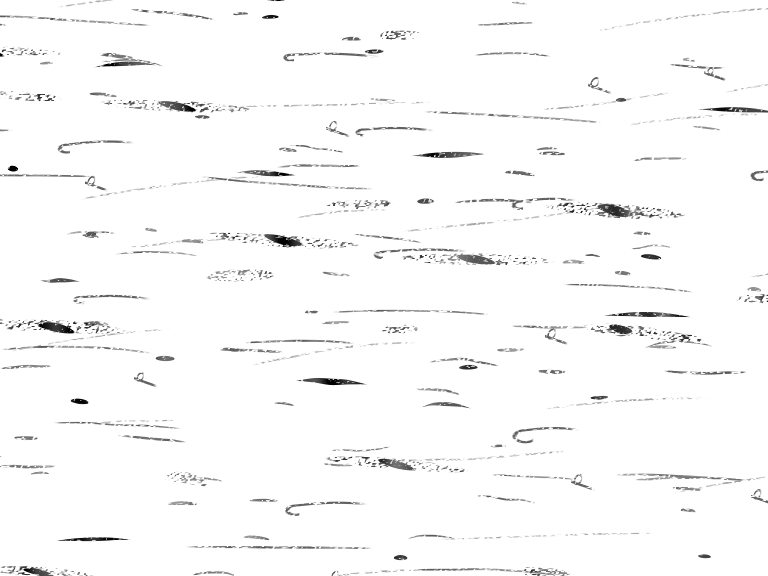
Write a Shadertoy shader that draws this texture.

```glsl
// Scattered dry charcoal strokes, hooks, curls and smudges on white paper.

const float INK_BLACK = 0.98;
const float INK_DARK = 0.8;
const float INK_GREY = 0.62;
const float INK_FAINT = 0.36;

vec4 hash4(float n) {
    vec4 v = fract(n * vec4(0.1031, 0.1030, 0.0973, 0.1099));
    v += dot(v, v.wzxy + 33.33);
    return fract((v.xxyz + v.yzzw) * v.zywx);
}

float hash(vec2 p) {
    vec3 v = fract(p.xyx * 0.1031);
    v += dot(v, v.yzx + 33.33);
    return fract((v.x + v.y) * v.z);
}

float noise(vec2 p) {
    vec2 cell = floor(p), f = fract(p);
    f = f * f * (3.0 - 2.0 * f);
    vec2 e = vec2(0.0, 1.0);
    return mix(mix(hash(cell), hash(cell + e.yx), f.x),
               mix(hash(cell + e.xy), hash(cell + e.yy), f.x), f.y);
}

// Evenly spread position number i, loosened by jitter
vec2 place(float i, float seed, float aspect) {
    vec2 spread = fract(i * vec2(0.7549, 0.5698) + hash4(seed * 7.3).xy);
    spread += 0.16 * (hash4(seed * 3.7 + i).zw - 0.5);
    return (spread * 1.1 - 0.05) * vec2(aspect, 1.0);
}

// Paper tooth: a higher dryness leaves fewer grains of ink
float tooth(float grain, float dryness) {
    return smoothstep(dryness - 0.22, dryness + 0.22, grain);
}

float lineCover(float dist, float halfWidth, float px) {
    return clamp((halfWidth - abs(dist)) / px + 0.5, 0.0, 1.0);
}

// Gently curved strokes; ranges hold minimum and maximum
float strokes(vec2 p, float aspect, float px, float grain, float seed, int count,
              vec2 lengths, vec2 widths, vec2 slopes, float bend,
              float taper, float dryness, float dark) {
    float ink = 0.0;
    for (int i = 0; i < count; i++) {
        float id = float(i);
        vec4 r = hash4(seed * 17.0 + id * 1.37);
        vec2 q = p - place(id, seed, aspect);
        float halfLength = mix(lengths.x, lengths.y, r.x);
        float x = q.x / halfLength;
        if (abs(x) >= 1.0 || abs(q.y) > 0.12) continue;
        float curve = bend * (r.w - 0.3) * (1.0 - x * x)
                    + 0.25 * bend * (noise(vec2(x * 2.0 + 9.0, id)) - 0.5);
        float dist = q.y - mix(slopes.x, slopes.y, r.z) * q.x - curve;
        float halfWidth = mix(widths.x, widths.y, r.y) * pow(1.0 - x * x, taper);
        float pressure = mix(0.55, 1.1, noise(vec2(q.x * 35.0 + 50.0, id + seed)));
        float cover = lineCover(dist, halfWidth, px) * smoothstep(1.0, 0.85, abs(x));
        ink = max(ink, cover * pressure * tooth(grain, dryness) * dark);
    }
    return ink;
}

// Long arms whose left end rolls over and turns back below
float hooks(vec2 p, float aspect, float px, float grain, float seed, int count) {
    float ink = 0.0;
    for (int i = 0; i < count; i++) {
        vec4 r = hash4(seed * 11.0 + float(i) * 2.1);
        vec2 q = p - place(float(i), seed, aspect);
        float radius = mix(0.005, 0.017, r.x * r.x);
        float arm = mix(0.09, 0.17, r.y);
        q.y += 0.06 * (r.z - 0.4) * q.x;
        vec2 bow = vec2(q.x / 1.8, q.y);
        bool rolled = q.x < 0.0 || q.y < -0.3 * radius;
        float top = q.y - radius - 0.004 * sin(3.0 * q.x / arm);
        float dist = rolled ? length(bow) - radius : top;
        float reach = rolled ? mix(0.3, 1.8, r.w) * radius : arm;
        float fade = smoothstep(reach, reach * 0.75, q.x);
        ink = max(ink, lineCover(dist, 0.0019, px) * fade * tooth(grain, 0.3));
    }
    return ink * INK_GREY;
}

// Small oval loops with a short tail to the lower right
float curls(vec2 p, float aspect, float px, float grain, float seed, int count) {
    float ink = 0.0;
    for (int i = 0; i < count; i++) {
        vec4 r = hash4(seed * 13.0 + float(i) * 1.9);
        vec2 q = p - place(float(i), seed, aspect);
        float radius = mix(0.006, 0.009, r.x);
        float ring = length(vec2(q.x * 1.3 - q.y * 0.4, q.y)) - radius;
        float open = smoothstep(1.1, 0.3, q.x / radius);
        float tail = q.y + radius + 0.35 * q.x;
        float along = step(-0.012, q.x) * smoothstep(0.03, 0.02, q.x);
        float mark = max(lineCover(ring, 0.0018, px) * open,
                         lineCover(tail, 0.0022, px) * along);
        ink = max(ink, mark * tooth(grain, 0.28));
    }
    return ink * INK_GREY;
}

void mainImage(out vec4 fragColor, in vec2 fragCoord) {
    float px = 1.0 / iResolution.y;
    float a = iResolution.x * px;
    vec2 p = fragCoord * px;
    float grain = noise(vec2(p.x * 260.0 - p.y * 110.0, p.y * 390.0));
    float ink = 0.0;

    // Thin lines: long, faint and dotted, medium, then short dashes
    ink = max(ink, strokes(p, a, px, grain, 1.0, 13, vec2(0.09, 0.17), vec2(0.0014, 0.002), vec2(-0.09, 0.0), 0.01, 0.2, 0.3, INK_GREY));
    ink = max(ink, strokes(p, a, px, grain, 2.0, 20, vec2(0.08, 0.19), vec2(0.0012, 0.0018), vec2(0.02, 0.16), 0.012, 0.2, 0.5, INK_FAINT));
    ink = max(ink, strokes(p, a, px, grain, 3.0, 34, vec2(0.035, 0.075), vec2(0.0014, 0.0024), vec2(-0.14, 0.06), 0.012, 0.4, 0.32, INK_GREY));
    ink = max(ink, strokes(p, a, px, grain, 4.0, 52, vec2(0.011, 0.028), vec2(0.0016, 0.0035), vec2(-0.15, 0.05), 0.003, 0.5, 0.3, INK_GREY));

    // Black blots, with dry smears sharing their positions
    ink = max(ink, strokes(p, a, px, grain, 5.0, 11, vec2(0.02, 0.036), vec2(0.005, 0.009), vec2(-0.28, -0.08), 0.004, 0.8, 0.12, INK_BLACK));
    ink = max(ink, strokes(p, a, px, grain, 5.0, 11, vec2(0.06, 0.14), vec2(0.007, 0.012), vec2(-0.1, 0.04), 0.008, 0.7, 0.68, INK_DARK));
    ink = max(ink, strokes(p, a, px, grain, 6.0, 11, vec2(0.03, 0.07), vec2(0.006, 0.011), vec2(-0.16, 0.1), 0.01, 0.5, 0.66, INK_DARK));

    // Pointed swells and small dark dabs
    ink = max(ink, strokes(p, a, px, grain, 7.0, 11, vec2(0.035, 0.08), vec2(0.003, 0.0055), vec2(-0.06, 0.03), 0.01, 1.5, 0.15, INK_BLACK));
    ink = max(ink, strokes(p, a, px, grain, 8.0, 15, vec2(0.009, 0.019), vec2(0.003, 0.005), vec2(-0.12, 0.06), 0.002, 0.7, 0.15, INK_BLACK));

    ink = max(ink, hooks(p, a, px, grain, 9.0, 13));
    ink = max(ink, curls(p, a, px, grain, 10.0, 9));

    fragColor = vec4(vec3(1.0 - clamp(ink, 0.0, 1.0)), 1.0);
}
```
